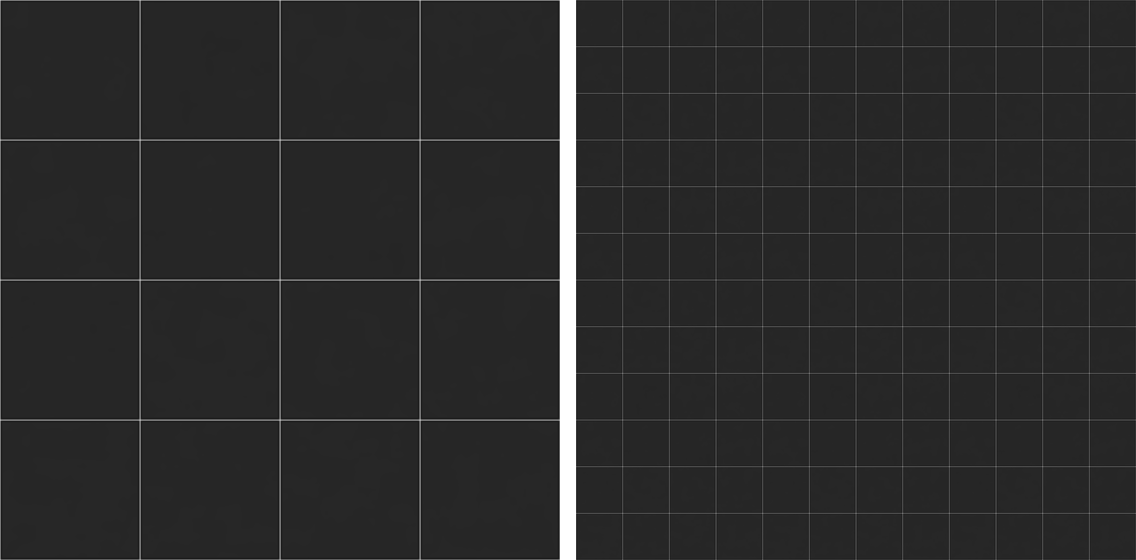
Left, the tile; right, the same tile 3 across and 3 down.
Give the GLSL for this pattern, as a Shadertoy shader.

```glsl
const float TILES = 4.0;             // repeats across and down
const float LINE_WIDTH = 0.00136;    // bright joint, share of the canvas
const float RIM_WIDTH = 0.0078;      // dark band under the joint
const vec2 LINE_SHIFT = vec2(0.0001, -0.0001);
const vec3 TILE_COLOR = vec3(0.150);
const vec3 RIM_COLOR = vec3(0.100);
const vec3 LINE_COLOR = vec3(0.950);
const float TONE_VARIATION = 0.003;  // between tiles
const float MOTTLE = 0.008;          // within tiles
const float MOTTLE_CELLS = 24.0;

float hash(vec2 p) {
    vec3 q = fract(vec3(p.xyx) * 0.1031);
    q += dot(q, q.yzx + 33.33);
    return fract((q.x + q.y) * q.z);
}

// Value noise that wraps after the given number of cells
float wrappedNoise(vec2 uv, float cells) {
    vec2 p = uv * cells;
    vec2 i = floor(p);
    vec2 f = p - i;
    f = f * f * (3.0 - 2.0 * f);
    vec2 a = mod(i, cells);
    vec2 b = mod(i + 1.0, cells);
    return mix(mix(hash(a), hash(vec2(b.x, a.y)), f.x),
               mix(hash(vec2(a.x, b.y)), hash(b), f.x), f.y);
}

float mottle(vec2 uv) {
    float sum = 0.0;
    float weight = 0.5;
    float cells = MOTTLE_CELLS;
    for (int octave = 0; octave < 3; octave++) {
        sum += weight * (wrappedNoise(uv, cells) - 0.5);
        weight *= 0.5;
        cells *= 2.0;
    }
    return sum;
}

// Share of a pixel covered by a grid of bands, box filtered on each axis
float gridCoverage(vec2 offset, float width, vec2 pixel) {
    vec2 low = max(offset - 0.5 * pixel, vec2(-0.5 * width));
    vec2 high = min(offset + 0.5 * pixel, vec2(0.5 * width));
    vec2 covered = clamp((high - low) / pixel, 0.0, 1.0);
    return 1.0 - (1.0 - covered.x) * (1.0 - covered.y);
}

void mainImage(out vec4 fragColor, in vec2 fragCoord) {
    vec2 uv = fragCoord / iResolution.xy;
    vec2 pixel = 1.0 / iResolution.xy;

    // Signed offset to the nearest joint
    vec2 joint = (fract(uv * TILES + 0.5) - 0.5) / TILES;

    // Tile surface
    vec2 tile = mod(floor(uv * TILES), TILES);
    vec3 color = TILE_COLOR + TONE_VARIATION * (hash(tile + 7.0) - 0.5);
    color += MOTTLE * mottle(uv);

    // Dark rim, then bright joint
    color = mix(color, RIM_COLOR, gridCoverage(joint, RIM_WIDTH, pixel));
    color = mix(color, LINE_COLOR, gridCoverage(joint - LINE_SHIFT, LINE_WIDTH, pixel));

    fragColor = vec4(color, 1.0);
}
```
